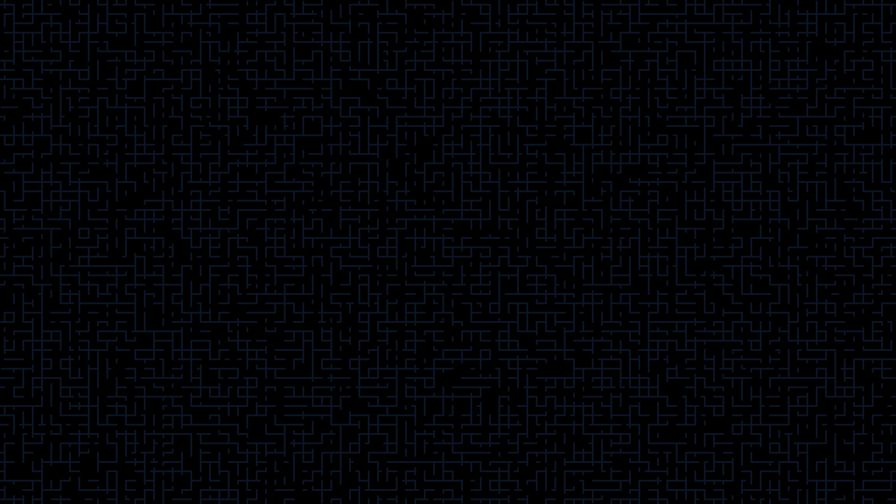
Give the GLSL for this pattern, as a Shadertoy shader.

```glsl
#define ROWS 54.0          // grid cells over the canvas height
#define LINE_WIDTH 0.1875  // in cells
#define STUB_LENGTH 0.42   // reach of an unfinished link, in cells
#define FULL_SHARE vec2(0.47, 0.38)  // finished links: horizontal, vertical
#define STUB_SHARE vec2(0.04, 0.13)  // stubs at each end of a link
#define LINE_COLOR vec3(0.046, 0.085, 0.157)
#define BACKGROUND vec3(0.0)

float hash(vec3 p) {
    p = fract(p * vec3(0.1031, 0.1030, 0.0973));
    p += dot(p, p.yzx + 33.33);
    return fract((p.x + p.y) * p.z);
}

// Share of a pixel centred at x that lies between lo and hi
float coverage(float x, float lo, float hi, float pixel) {
    float inside = min(x + 0.5 * pixel, hi) - max(x - 0.5 * pixel, lo);
    return clamp(inside / pixel, 0.0, 1.0);
}

// How far the arm of a node reaches along one axis, 0 if absent
float armReach(vec2 node, int axis, float side) {
    vec2 dir = axis == 0 ? vec2(1.0, 0.0) : vec2(0.0, 1.0);
    vec2 link = side > 0.0 ? node : node - dir;
    float h = hash(vec3(link + 7.0, float(axis) * 57.0 + 11.0));
    float full = FULL_SHARE[axis];
    float stub = STUB_SHARE[axis];
    if (h < full) return 1.0;
    float start = side > 0.0 ? full : full + stub;
    return h >= start && h < start + stub ? STUB_LENGTH : 0.0;
}

void mainImage(out vec4 fragColor, in vec2 fragCoord) {
    float pixel = ROWS / iResolution.y;
    vec2 p = fragCoord * pixel;
    vec2 node = floor(p);
    vec2 local = p - node - 0.5;
    float halfWidth = 0.5 * LINE_WIDTH;

    // Four arms leave each node; neighbours share the same links
    float line = 0.0;
    for (int arm = 0; arm < 4; arm++) {
        int axis = arm / 2;
        float side = arm % 2 == 0 ? 1.0 : -1.0;
        float reach = armReach(node, axis, side);
        if (reach > 0.0) {
            float along = coverage(local[axis] * side, -halfWidth, reach, pixel);
            float across = coverage(local[1 - axis], -halfWidth, halfWidth, pixel);
            line = max(line, along * across);
        }
    }
    fragColor = vec4(mix(BACKGROUND, LINE_COLOR, line), 1.0);
}
```
